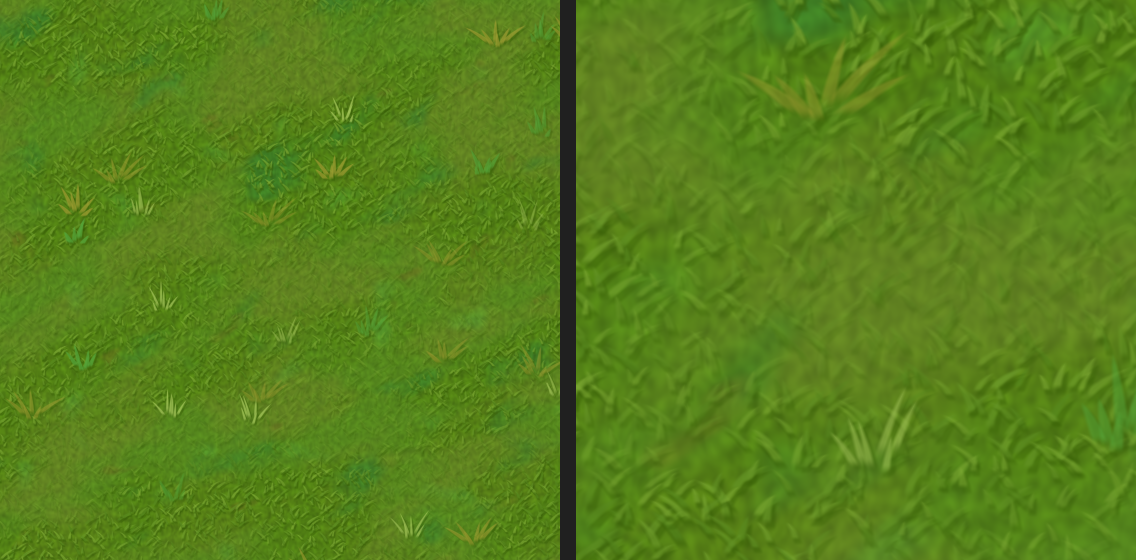
Left: the whole. Right: its middle third, enlarged.
This texture is drawn by a WebGL 1 fragment shader. Its source:

```glsl
precision highp float;
// Painted meadow: mottled turf, short arched blades in clumps and scattered leafy tufts.
uniform vec2 u_resolution;

const vec3 OLIVE = vec3(0.385, 0.515, 0.130);
const vec3 GREEN = vec3(0.335, 0.530, 0.115);
const vec3 DEEP  = vec3(0.310, 0.485, 0.055);
const vec3 SHADE = vec3(0.215, 0.370, 0.020);
const vec3 LIGHT = vec3(0.510, 0.680, 0.210);
const vec3 TEAL  = vec3(0.220, 0.490, 0.160);
const vec3 MINT  = vec3(0.330, 0.640, 0.220);
const vec3 GOLD  = vec3(0.610, 0.610, 0.190);
const vec3 PALE  = vec3(0.630, 0.760, 0.340);
const vec3 RUST  = vec3(0.430, 0.390, 0.120);
const float SOFT = 0.0014; // edge softness in canvas units

vec2 hash2(vec2 p) {
  vec3 q = fract(p.xyx * vec3(0.1031, 0.1030, 0.0973));
  q += dot(q, q.yzx + 33.33);
  return fract((q.xx + q.yz) * q.zy);
}

float gradientDot(vec2 cell, vec2 offset) {
  float angle = 6.2832 * hash2(cell + 71.0).x;
  return dot(vec2(cos(angle), sin(angle)), offset);
}

// Gradient noise, roughly -0.7 to 0.7
float noise(vec2 p) {
  vec2 i = floor(p), f = fract(p);
  vec2 u = f * f * f * (f * (f * 6.0 - 15.0) + 10.0);
  vec2 e = vec2(1.0, 0.0);
  return mix(mix(gradientDot(i, f), gradientDot(i + e, f - e), u.x),
             mix(gradientDot(i + e.yx, f - e.yx), gradientDot(i + 1.0, f - 1.0), u.x), u.y);
}

float fbm(vec2 p) {
  float sum = 0.0, gain = 1.0;
  for (int k = 0; k < 3; k++) {
    sum += gain * noise(p);
    p = p * 2.03 + 17.3;
    gain *= 0.5;
  }
  return sum;
}

// Coverage of a tapered blade rooted at the origin; bend curves the lean
float blade(vec2 p, float lean, float bend, float tall, float thick, float soft) {
  float t = p.y / tall, c = clamp(t, 0.0, 1.0);
  float spine = lean * tall * mix(c, c * c, bend);
  float slope = lean * mix(1.0, 2.0 * c, bend);
  float side = abs(p.x - spine) / sqrt(1.0 + slope * slope);
  float body = 1.0 - smoothstep(-soft, soft, side - thick * (1.0 - c * c));
  return body * smoothstep(0.0, 0.25, t) * (1.0 - smoothstep(0.8, 1.0, t));
}

// Short grass: arched blades with a dark underside, three per cell
vec3 grassLayer(vec3 color, vec2 p, float cells, float strength, float seed) {
  vec2 g = p * cells, home = floor(g);
  float soft = SOFT * cells;
  for (int j = 1; j >= -1; j--) {
    for (int i = -1; i <= 1; i++) {
      vec2 cell = home + vec2(float(i), float(j));
      for (int k = 0; k < 3; k++) {
        vec2 key = cell + seed + 57.0 * float(k);
        vec2 r = hash2(key), s = hash2(key + 131.0);
        vec2 q = g - cell - r;
        float lean = mix(-1.2, 1.5, s.x), tall = mix(0.36, 0.62, s.y);
        float under = blade(q + vec2(-0.06, 0.12), lean, 0.7, tall, 0.085, soft);
        float leaf = blade(q, lean, 0.7, tall, 0.07, soft);
        color = mix(color, SHADE, under * strength * 0.72);
        color = mix(color, mix(GREEN, LIGHT, hash2(key + 9.0).y), leaf * strength);
      }
    }
  }
  return color;
}

// Scattered fans of larger leaves: golden, pale or mint
vec3 tuftLayer(vec3 color, vec2 p, float cells) {
  vec2 g = p * cells, home = floor(g);
  float soft = SOFT * cells;
  for (int j = 1; j >= -1; j--) {
    for (int i = -1; i <= 1; i++) {
      vec2 cell = home + vec2(float(i), float(j));
      vec2 r = hash2(cell + 211.0), kind = hash2(cell + 307.0);
      float present = step(kind.y, 0.72) * mix(0.4, 0.8, r.x);
      float isPale = step(0.8, kind.x), isMint = step(kind.x, 0.25);
      vec3 tint = mix(mix(GOLD, PALE, isPale), MINT, isMint);
      float spread = mix(1.3, 0.55, max(isPale, isMint));
      float thick = mix(0.026, 0.015, isPale);
      for (int k = 0; k < 6; k++) {
        float fan = float(k) / 2.5 - 1.0;
        vec2 s = hash2(cell + 401.0 + 13.0 * float(k));
        vec2 q = g - cell - r - vec2(fan * 0.07, 0.08 * (s.y - 0.5));
        float lean = spread * fan + 0.7 * (s.x - 0.5);
        float tall = mix(0.17, 0.36, s.y) * (1.0 - 0.35 * fan * fan);
        float under = blade(q + vec2(-0.02, 0.022), lean, 0.3, tall, thick, soft);
        color = mix(color, SHADE, under * present * 0.65);
        color = mix(color, tint, blade(q, lean, 0.3, tall, thick, soft) * present);
      }
    }
  }
  return color;
}

void main() {
  vec2 p = gl_FragCoord.xy / min(u_resolution.x, u_resolution.y);
  vec2 slanted = vec2(p.x, p.y - 0.3 * p.x);
  float clump = smoothstep(-0.3, 0.35, fbm(slanted * vec2(3.2, 6.5) + 4.7));

  // Soft mottled ground
  vec3 color = mix(OLIVE, GREEN, smoothstep(-0.3, 0.3, fbm(slanted * vec2(5.0, 8.0) + 31.0)));
  color = mix(color, DEEP, 0.65 * clump);
  color = mix(color, TEAL, 0.75 * smoothstep(0.2, 0.65, fbm(slanted * vec2(5.0, 8.0) + 53.0)));
  color = mix(color, MINT, 0.6 * smoothstep(0.3, 0.65, noise(p * vec2(11.0, 13.0) + 12.0)));
  color = mix(color, RUST, 0.4 * smoothstep(0.45, 0.8, fbm(slanted * vec2(9.0, 15.0) + 83.0)));

  // Fine grain, swirled so that it reads as tangled grass
  vec2 swirl = vec2(noise(p * 38.0), noise(p * 38.0 + 60.0)) * 0.012;
  float grain = noise((p + swirl) * vec2(95.0, 80.0)) + 0.6 * noise((p - swirl) * vec2(150.0, 110.0));
  color *= 1.0 + mix(0.14, 0.20, clump) * grain;

  // Grass and tufts
  float strength = mix(0.24, 0.68, clump);
  color = grassLayer(color, p, 28.0, strength, 5.0);
  color = grassLayer(color, p + 0.013, 37.0, strength * 0.9, 97.0);
  color = tuftLayer(color, p, 6.5);
  gl_FragColor = vec4(color, 1.0);
}
```
